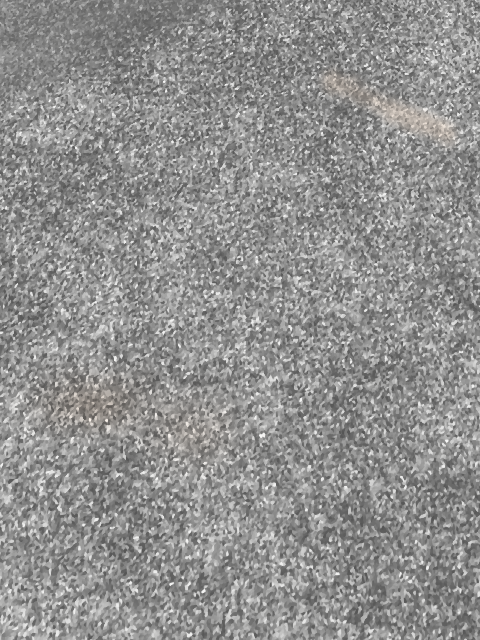
A Shadertoy shader for this texture:

```glsl
// Worn grey asphalt seen at a slant: elongated stone chips in a soft Voronoi layout,
// finer toward the top, with drifting pale dust, a smooth dark band in the upper
// left corner and a few faint tan stains.

#define GRAIN_DENSITY vec2(215.0, 185.0)
#define PERSPECTIVE   0.22
#define CHIP_STRETCH  1.4
#define CHIP_LEAN     1.15
#define EDGE_SHARP    6.5
#define TONE_DARK     0.348
#define TONE_LIGHT    0.98
#define TONE_SKEW     1.6
#define DUST_AMOUNT   1.75
#define SPOT_DENSITY  19.0
#define TAN_TINT      vec3(1.055, 0.995, 0.94)

vec3 hash3(vec2 p) {
    vec3 q = fract(p.xyx * vec3(0.1031, 0.1030, 0.0973));
    q += dot(q, q.yxz + 33.33);
    return fract((q.xxy + q.yzz) * q.zyx);
}

float valueNoise(vec2 p) {
    vec2 i = floor(p), f = fract(p);
    f = f * f * (3.0 - 2.0 * f);
    float low  = mix(hash3(i).x, hash3(i + vec2(1, 0)).x, f.x);
    float high = mix(hash3(i + vec2(0, 1)).x, hash3(i + vec2(1, 1)).x, f.x);
    return mix(low, high, f.y);
}

float fbm(vec2 p) {
    float sum = 0.0, amp = 0.5;
    for (int k = 0; k < 4; k++) {
        sum += amp * valueNoise(p);
        p = mat2(1.6, 1.2, -1.2, 1.6) * p + 7.3;
        amp *= 0.5;
    }
    return sum / 0.9375;
}

// Chip tone as a smooth blend of nearby stretched cells; skew sets the light share.
float chipTone(vec2 p, float skew) {
    vec2 cell = floor(p);
    float total = 0.0, weights = 0.0;
    for (int y = -1; y <= 1; y++)
    for (int x = -1; x <= 1; x++) {
        vec2 id = cell + vec2(x, y);
        vec3 rnd = hash3(id), extra = hash3(id + 91.7);
        vec2 offset = p - id - 0.1 - 0.8 * rnd.xy;
        float angle = CHIP_LEAN + 2.4 * (extra.x - 0.5);
        vec2 axis = vec2(cos(angle), sin(angle));
        vec2 local = vec2(dot(offset, axis) / CHIP_STRETCH,
                          dot(offset, vec2(-axis.y, axis.x)) * CHIP_STRETCH);
        float w = exp(-EDGE_SHARP * dot(local, local)) + 1e-6;
        float shade = 0.5 * (rnd.z + extra.y);
        total += w * mix(TONE_DARK, TONE_LIGHT, pow(shade, skew));
        weights += w;
    }
    return total / weights;
}

// Small scattered dust marks with ragged soft rims.
float dustSpots(vec2 p) {
    vec2 q = p * SPOT_DENSITY + 0.35 * vec2(fbm(p * 90.0), fbm(p * 90.0 + 40.0));
    vec2 cell = floor(q);
    float spots = 0.0;
    for (int y = -1; y <= 1; y++)
    for (int x = -1; x <= 1; x++) {
        vec2 id = cell + vec2(x, y);
        vec3 rnd = hash3(id + 17.0);
        float radius = 0.1 + 0.2 * rnd.z;
        float present = step(0.76, hash3(id + 53.0).y);
        float d = length(q - id - rnd.xy);
        spots = max(spots, present * (1.0 - smoothstep(0.2 * radius, radius * 1.3, d)));
    }
    return spots;
}

float segmentDistance(vec2 p, vec2 a, vec2 b) {
    vec2 ab = b - a;
    return length(p - a - ab * clamp(dot(p - a, ab) / dot(ab, ab), 0.0, 1.0));
}

float blob(vec2 p, vec2 center, vec2 radius) {
    vec2 d = (p - center) / radius;
    return exp(-dot(d, d));
}

void mainImage(out vec4 fragColor, in vec2 fragCoord) {
    vec2 p = fragCoord / iResolution.y;
    vec2 ground = vec2(p.x - 0.375, p.y) / (1.0 - PERSPECTIVE * p.y);
    float ragged = fbm(p * 26.0 + 5.0) - 0.5;

    // Smooth dark band with a faint pale streak inside
    float side = dot(p - vec2(0.0, 0.83), vec2(-0.39, 0.92)) + 0.04 * ragged;
    float band = smoothstep(-0.03, 0.045, side);
    float streak = band * exp(-pow((side - 0.065) / 0.018, 2.0));

    // Tan stains
    float strip = segmentDistance(p, vec2(0.52, 0.872), vec2(0.70, 0.79));
    strip = 1.0 - smoothstep(0.002, 0.03, strip + 0.02 * ragged);
    float stain = blob(p + 0.03 * ragged, vec2(0.145, 0.37), vec2(0.075, 0.042))
                + 0.6 * blob(p - 0.03 * ragged, vec2(0.30, 0.325), vec2(0.06, 0.05));

    // Dust drifts change how many chips are light
    float dust = 0.7 * (fbm(ground * 5.0 + 3.0) - 0.5) + 0.5 * (fbm(ground * 22.0) - 0.5);
    float spots = dustSpots(ground) * (1.0 - smoothstep(0.55, 0.75, p.y));
    float light = DUST_AMOUNT * dust + 0.6 * spots + 0.5 * strip - 0.3 * stain - 0.35 * band;
    float tone = chipTone(ground * GRAIN_DENSITY, TONE_SKEW * exp2(-light));

    // Surface shading and stain colour
    tone = mix(tone, 0.47 + 0.07 * streak, 0.45 * band);
    tone = mix(tone, 0.74, 0.35 * spots + 0.3 * strip);
    tone += 0.06 * dust;
    vec3 color = tone * mix(vec3(1.0, 1.0, 0.996), TAN_TINT, clamp(0.8 * strip + 0.8 * stain, 0.0, 1.0));
    fragColor = vec4(clamp(color, 0.0, 1.0), 1.0);
}
```
